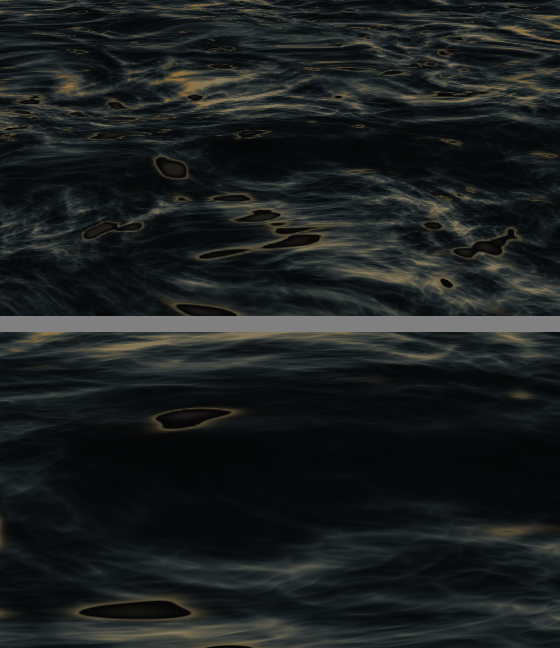
Top: the whole. Bottom: its middle third, enlarged.
This texture is drawn by a Shadertoy shader. Its source:

```glsl
#define HORIZON 1.7        // height of the vanishing line
#define DEPTH_STRETCH 4.0  // ground depth against ground width
#define WAVE_SCALE 3.5     // frequency of the largest ripples
#define RIPPLE_GAIN 0.76   // strength kept by each finer layer
#define RIDGE_SHARPNESS 6.0
#define RIPPLE_CONTRAST 0.85
#define POOL_LEVEL 0.50    // higher gives fewer dark pools
#define BLACK_LEVEL 0.02
#define EXPOSURE 0.113

vec2 hash22(vec2 p) {
    vec3 q = fract(p.xyx * vec3(0.1031, 0.1030, 0.0973));
    q += dot(q, q.yzx + 33.33);
    return fract((q.xx + q.yz) * q.zy) * 2.0 - 1.0;
}

float gradientNoise(vec2 p) {
    vec2 i = floor(p), f = fract(p);
    vec2 u = f * f * f * (f * (f * 6.0 - 15.0) + 10.0);
    vec2 e = vec2(0.0, 1.0);
    float low = mix(dot(hash22(i), f),
                    dot(hash22(i + e.yx), f - e.yx), u.x);
    float high = mix(dot(hash22(i + e.xy), f - e.xy),
                     dot(hash22(i + e.yy), f - e.yy), u.x);
    return mix(low, high, u.y);
}

// Narrow crest with soft flanks, 0 to 1
float ridge(vec2 p) {
    float n = gradientNoise(p);
    return exp(-RIDGE_SHARPNESS * sqrt(n * n + 0.001));
}

// Layered crests, each with a shaded face below; about unit spread
float ripples(vec2 p, float far) {
    float sum = 0.0, power = 0.0, weight = 1.0;
    for (int i = 0; i < 5; i++) {
        float layer = float(i);
        float w = weight * (1.0 - 0.2 * far * layer);
        float a = 0.22 * sin(layer * 2.4 + 0.6);
        vec2 q = mat2(cos(a), sin(a), -sin(a), cos(a)) * p + layer * 17.3;
        float face = ridge(q) - 0.5 * ridge(q + vec2(0.06, 0.3));
        sum += w * (face - 0.235) / 0.23;
        power += w * w;
        weight *= RIPPLE_GAIN;
        p *= 1.9;
    }
    return sum / sqrt(power);
}

float bell(float d, float width) {
    return exp(-d * d / (width * width));
}

float crest(vec2 p, vec2 a, vec2 b, float width) {
    vec2 ab = b - a;
    float t = clamp(dot(p - a, ab) / dot(ab, ab), 0.0, 1.0);
    return bell(length(p - a - ab * t), width);
}

// Cool shadows turning to warm highlights
vec3 waterColor(float light) {
    vec3 cool = vec3(0.75, 1.05, 1.20), warm = vec3(1.09, 1.0, 0.77);
    return light * mix(cool, warm, clamp((light - 0.06) / 0.33, 0.0, 1.0));
}

void mainImage(out vec4 fragColor, in vec2 fragCoord) {
    vec2 uv = fragCoord / iResolution.y;

    // Perspective onto the sea plane, bent by a slow warp
    float z = 1.0 / (HORIZON - uv.y);
    vec2 sea = vec2((uv.x - 0.89) * z, DEPTH_STRETCH * z);
    sea += 0.3 * vec2(gradientNoise(sea * 2.1), gradientNoise(sea * 1.8 + 7.3));
    float far = smoothstep(0.3, 1.0, uv.y);

    // Swell: lit band, bright distance, dark trough and broken crests
    vec2 bend = vec2(gradientNoise(uv * 4.0), gradientNoise(uv * 5.0 + 11.0));
    vec2 s = uv + 0.12 * bend;
    float band = bell(s.y - 0.63 - 0.11 * s.x, 0.11);
    float trough = bell(s.y - 0.50 - 0.02 * s.x, 0.09);
    float crests = crest(s, vec2(0.55, 0.46), vec2(0.92, 0.27), 0.055);
    crests = max(crests, crest(s, vec2(0.92, 0.27), vec2(1.65, 0.02), 0.06));
    crests = max(crests, crest(s, vec2(0.22, 0.18), vec2(0.55, 0.35), 0.045));
    crests = max(crests, crest(s, vec2(1.40, 0.30), vec2(1.80, 0.08), 0.06));
    float swell = 0.8 * band + 0.45 * smoothstep(0.85, 1.0, s.y)
                - 0.7 * trough + 0.8 * crests - 0.25
                + 1.8 * gradientNoise(sea * vec2(2.2, 1.9) + 31.0);

    // Surface light
    float roughness = RIPPLE_CONTRAST * clamp(0.85 + 0.25 * swell, 0.5, 1.2);
    float tilt = swell + roughness * ripples(sea * WAVE_SCALE, far);
    float light = BLACK_LEVEL + EXPOSURE * log(1.0 + exp(1.5 * tilt));
    light = min(light, 0.46);
    vec3 color = waterColor(light);

    // Amber glints in the distance
    float amber = smoothstep(0.5, 0.75, uv.y) * smoothstep(0.2, 0.42, light);
    amber *= smoothstep(-0.15, 0.3, gradientNoise(uv * 3.0 + 5.0) + 0.12 - 0.1 * uv.x);
    color = mix(color, light * vec3(1.25, 0.92, 0.42), 0.8 * amber);

    // Dark pools on the crests, ringed by a thin golden rim
    vec2 poolPoint = sea * vec2(7.0, 8.0);
    float pool = gradientNoise(poolPoint) + 0.4 * gradientNoise(poolPoint * 2.3 + 9.0)
               + 0.36 * crests + 0.16 * band - POOL_LEVEL;
    float soft = max(fwidth(pool), 0.01);
    float rim = exp(-abs(pool + soft) / 0.045);
    color = mix(color, vec3(0.42, 0.36, 0.23), 0.7 * rim);
    vec3 poolColor = mix(vec3(0.025, 0.025, 0.025), vec3(0.12, 0.11, 0.095),
                         smoothstep(0.03, 0.22, pool));
    color = mix(color, poolColor, smoothstep(-0.5 * soft, soft, pool));

    fragColor = vec4(color, 1.0);
}
```
